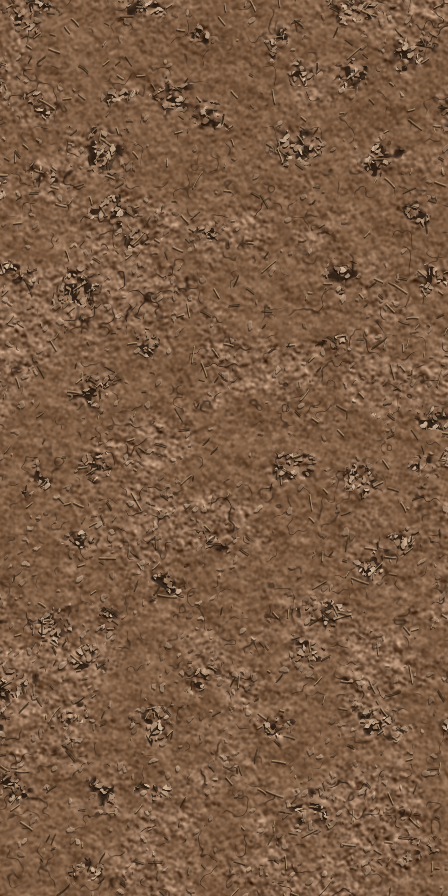
Give the GLSL for this texture, as a WebGL 2 fragment shader.

```glsl
#version 300 es
precision highp float;
// Dry brown soil with raking light, dark cracks, scattered twigs and clumps of pale stony litter.

uniform vec2 u_resolution;
out vec4 fragColor;

const vec3 SOIL = vec3(0.505, 0.375, 0.272);
const vec3 SOIL_STEP = vec3(0.14, 0.13, 0.12);
const vec3 SHADOW = vec3(0.13, 0.08, 0.045);
const vec3 STONE = vec3(0.80, 0.69, 0.58);
const vec3 STRAW = vec3(0.72, 0.62, 0.47);
const vec3 STEM = vec3(0.20, 0.16, 0.09);

float hash(vec2 p) {
    return fract(sin(dot(p, vec2(127.1, 311.7))) * 43758.5453);
}

vec2 hash2(vec2 p) {
    return vec2(hash(p), hash(p + 57.3));
}

vec2 rotate(vec2 p, float angle) {
    float c = cos(angle), s = sin(angle);
    return vec2(c * p.x + s * p.y, c * p.y - s * p.x);
}

float noise(vec2 p) {
    vec2 i = floor(p), f = fract(p);
    f = f * f * (3.0 - 2.0 * f);
    float low = mix(hash(i), hash(i + vec2(1, 0)), f.x);
    float high = mix(hash(i + vec2(0, 1)), hash(i + vec2(1, 1)), f.x);
    return mix(low, high, f.y);
}

// Crumbly ground height, each octave turned to hide the lattice
float soilHeight(vec2 p) {
    float height = 0.0, amp = 0.45, freq = 26.0;
    for (int i = 0; i < 3; i++) {
        p = rotate(p, 0.65);
        height += amp * noise(p * freq + float(i) * 19.7);
        amp *= 0.72;
        freq *= 2.1;
    }
    return height;
}

// Thin dark lines along the middle level of a noise field
float cracks(vec2 p, float freq, float width) {
    float ridge = abs(noise(p * freq) + 0.4 * noise(p * freq * 2.3) - 0.7);
    return 1.0 - smoothstep(0.0, width, ridge);
}

// Soft ragged islands where litter gathers
float clumps(vec2 p, float cells) {
    vec2 warp = vec2(noise(p * 38.0), noise(p * 38.0 + 71.0)) - 0.5;
    vec2 q = p * cells + warp * 0.4;
    float mask = 0.0;
    for (int y = -1; y <= 1; y++)
    for (int x = -1; x <= 1; x++) {
        vec2 id = floor(q) + vec2(x, y);
        vec2 centre = id + 0.1 + 0.8 * hash2(id + 11.0);
        float radius = mix(0.27, 0.52, hash(id + 23.0));
        float present = step(hash(id + 37.0), 0.58);
        float d = length((q - centre) * vec2(0.85, 1.15)) / radius;
        mask = max(mask, present * (1.0 - smoothstep(0.1, 1.0, d)));
    }
    return mask;
}

// Thin strokes: x is coverage, y is a random tone
vec2 twigs(vec2 p, float cells, float density, float width, float seed, float px) {
    vec2 q = p * cells, result = vec2(0.0);
    for (int y = -1; y <= 1; y++)
    for (int x = -1; x <= 1; x++) {
        vec2 key = floor(q) + vec2(x, y) + seed;
        vec2 d = rotate(q - key + seed - hash2(key), 6.2832 * hash(key + 5.0));
        d.y += (hash(key + 9.0) - 0.5) * 0.5 * d.x * d.x;
        float halfLength = mix(0.1, 0.45, hash(key + 13.0));
        float edge = length(vec2(max(abs(d.x) - halfLength, 0.0), d.y)) / cells - width;
        float cover = clamp(0.5 - edge / px, 0.0, 1.0) * step(hash(key + 17.0), density);
        if (cover > result.x) result = vec2(cover, hash(key + 29.0));
    }
    return result;
}

// Broken chips: x is coverage, y is a random tone
vec2 chips(vec2 p, float cells, float density, float px) {
    vec2 q = p * cells + 0.7 * noise(p * 120.0), result = vec2(0.0);
    for (int y = -1; y <= 1; y++)
    for (int x = -1; x <= 1; x++) {
        vec2 id = floor(q) + vec2(x, y);
        vec2 d = rotate(q - id - hash2(id + 3.0), 6.2832 * hash(id + 47.0));
        float size = mix(0.2, 0.65, hash(id + 41.0));
        float edge = (length(d * vec2(0.8, 1.4)) - size) / cells;
        float cover = clamp(0.5 - edge / px, 0.0, 1.0) * step(hash(id + 53.0), density);
        if (cover > result.x) result = vec2(cover, hash(id + 61.0));
    }
    return result;
}

void main() {
    vec2 p = gl_FragCoord.xy / u_resolution.x;
    float px = 1.0 / u_resolution.x;
    vec2 toLight = vec2(0.0014, 0.0036);
    float litter = clumps(p, 7.0);
    float halo = smoothstep(0.0, 0.35, litter), core = smoothstep(0.25, 0.8, litter);
    float rough = smoothstep(0.4, 0.75, 0.6 * noise(p * 6.0 + 8.0) + 0.4 * noise(p * 19.0));

    // Lit soil: calm stretches, rougher patches, fine grain
    float strength = mix(5.0, 11.0, max(rough, halo));
    float tone = (soilHeight(p) - soilHeight(p + toLight)) * strength;
    tone += (noise(rotate(p, 0.5) * 160.0) - 0.5) * mix(1.0, 1.9, rough);
    tone += (noise(p * 24.0 + 31.0) - 0.5) * 0.5 + (rough - 0.4) * 0.25;
    vec3 color = SOIL + SOIL_STEP * tone + vec3(0.0, 0.004, 0.012) * max(rough, halo);

    // Cracks in broken runs, and hollows inside the litter
    float run = smoothstep(0.5, 0.75, noise(p * 33.0 + 15.0));
    color = mix(color, SHADOW, cracks(p, 30.0, 0.07) * run * mix(0.45, 0.7, rough));
    float hollow = smoothstep(0.5, 0.68, noise(p * 72.0 + 4.0));
    color = mix(color, SHADOW, hollow * (0.07 + 0.75 * core));

    // Stone chips over their cast shadows
    float chipDensity = 0.03 + 0.06 * rough + 0.1 * halo + 0.4 * core;
    vec2 chipShade = chips(p + toLight * 1.2, 85.0, chipDensity, px);
    vec2 chip = chips(p, 85.0, chipDensity, px);
    color = mix(color, SHADOW, chipShade.x * (0.5 + 0.35 * core));
    vec3 chipColor = mix(SOIL, STONE, 0.1 + chip.y) + SOIL_STEP * tone * 0.5;
    color = mix(color, chipColor, chip.x * (0.6 + 0.35 * core));

    // Two sizes of twig, pale or dark, each with a shadow
    for (int i = 0; i < 2; i++) {
        float cells = mix(21.0, 36.0, float(i));
        float density = 0.1 + 0.08 * rough + 0.22 * halo + 0.3 * core;
        float seed = 100.0 + 83.0 * float(i);
        vec2 shade = twigs(p + toLight, cells, density, 0.0015, seed, px);
        vec2 twig = twigs(p, cells, density, 0.001, seed, px);
        color = mix(color, SHADOW, shade.x * 0.7);
        color = mix(color, mix(STEM, STRAW, smoothstep(0.25, 0.7, twig.y)), twig.x * 0.85);
    }
    fragColor = vec4(clamp(color, SHADOW * 0.6, vec3(1.0)), 1.0);
}
```
